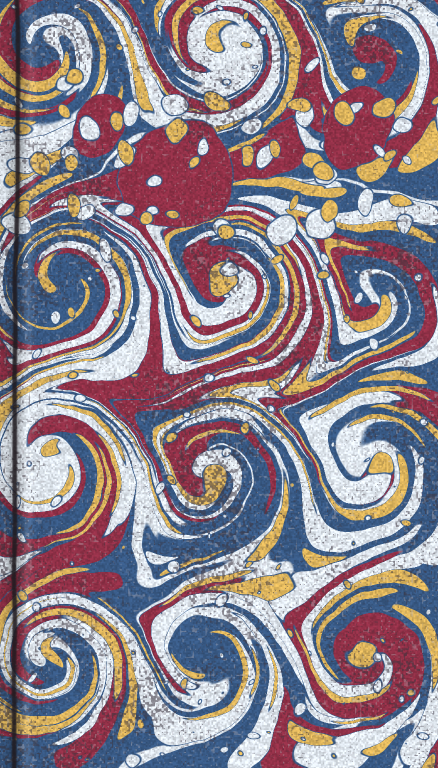
Write a WebGL 1 fragment shader that draws this pattern.

```glsl
precision highp float;
uniform vec2 u_resolution;

const vec3 BLUE = vec3(0.22, 0.35, 0.52);
const vec3 RED = vec3(0.57, 0.19, 0.28);
const vec3 WHITE = vec3(0.88, 0.91, 0.94);
const vec3 YELLOW = vec3(0.87, 0.71, 0.36);

vec2 hash2(vec2 p) {
  vec3 a = fract(p.xyx * vec3(0.1031, 0.1030, 0.0973));
  a += dot(a, a.yzx + 33.33);
  return fract((a.xx + a.yz) * a.zy);
}

float noise(vec2 p) {
  vec2 i = floor(p), f = fract(p);
  f = f * f * (3.0 - 2.0 * f);
  return mix(mix(hash2(i).x, hash2(i + vec2(1, 0)).x, f.x),
             mix(hash2(i + vec2(0, 1)).x, hash2(i + vec2(1, 1)).x, f.x), f.y);
}

float fbm(vec2 p) {
  return 0.55 * noise(p) + 0.3 * noise(p * 2.1 + 7.0) + 0.15 * noise(p * 4.3 + 19.0);
}

// Signed distance to scattered, randomly turned oval drops
float drops(vec2 p, float cell, float size, float seed) {
  vec2 g = p / cell + seed, id = floor(g);
  float d = 9.0;
  for (int j = -1; j <= 1; j++) {
    for (int i = -1; i <= 1; i++) {
      vec2 n = id + vec2(i, j);
      vec2 h = hash2(n + seed), k = hash2(n * 1.7 + seed + 41.0);
      vec2 v = g - n - 0.15 - 0.7 * h;
      float a = 6.283 * k.x;
      v = mat2(cos(a), -sin(a), sin(a), cos(a)) * v;
      v.y *= 1.0 + h.y;
      d = min(d, length(v) - size * (0.3 + 0.7 * k.y));
    }
  }
  return d * cell;
}

// Rows of counterclockwise curls, undone to find the unstirred position
vec2 unstir(vec2 p) {
  for (int k = 0; k < 12; k++) {
    float row = floor(float(k) / 3.0), column = float(k) - 3.0 * row;
    vec2 h = hash2(vec2(column, row) + 5.0);
    vec2 centre = vec2(0.115 + 0.37 * column, 0.27 + 0.41 * row + 0.15 * step(2.5, row));
    centre += 0.05 * (h - 0.5);
    vec2 v = p - centre;
    float a = (5.5 + 2.5 * h.x) * exp(-dot(v, v) / (0.015 + 0.006 * h.y));
    p = centre + mat2(cos(a), -sin(a), sin(a), cos(a)) * v;
  }
  return p;
}

// One ink with a thin rim of ground colour
vec3 lay(vec3 under, float d, vec3 ink) {
  under = mix(under, BLUE, 1.0 - smoothstep(0.002, 0.005, d));
  return mix(under, ink, 1.0 - smoothstep(-0.001, 0.001, d));
}

vec3 marble(vec2 p) {
  vec2 wobble = vec2(fbm(p * 11.0), fbm(p * 11.0 + 50.0)) - 0.5;
  vec2 q = unstir(p + 0.02 * wobble);
  q += 0.13 * (vec2(fbm(q * 5.0 + 3.0), fbm(q * 5.0 + 80.0)) - 0.5);

  // White veins, then the stirred inks
  float vein = abs(noise(q * 5.0 + 30.0) - 0.5) - 0.07 * noise(q * 8.0 + 9.0);
  vec3 col = mix(BLUE, WHITE, 1.0 - smoothstep(-0.004, 0.008, vein));
  col = lay(col, drops(q, 0.25, 0.64, 11.0), RED);
  col = lay(col, drops(q, 0.20, 0.53, 23.0), WHITE);
  col = lay(col, drops(q, 0.15, 0.37, 37.0), YELLOW);

  // Late drops left round, mostly in the calm band
  vec2 s = p + 0.035 * wobble;
  float calm = smoothstep(0.1, 0.28, abs(p.y - 1.38));
  col = lay(col, drops(s, 0.32, 0.46, 53.0) + 0.16 * calm, RED);
  col = lay(col, drops(s, 0.11, 0.36, 67.0) + 0.025 * calm, WHITE);
  return lay(col, drops(s, 0.12, 0.27, 71.0) + 0.02 * calm, YELLOW);
}

void main() {
  vec3 col = vec3(0.0);
  for (int k = 0; k < 4; k++) {
    float row = floor(float(k) / 2.0);
    vec2 offset = vec2(float(k) - 2.0 * row, row) * 0.5 - 0.25;
    col += 0.25 * marble((gl_FragCoord.xy + offset) / u_resolution.x);
  }
  vec2 p = gl_FragCoord.xy / u_resolution.x;

  // Paper grain, pale rubbing and dark soiling
  float grain = noise(p * 260.0), fleck = noise(p * 170.0 + 90.0);
  float wear = fbm(p * 6.0 + 14.0);
  col *= 0.86 + 0.28 * grain;
  col = mix(col, vec3(0.72, 0.70, 0.73), 0.4 * smoothstep(0.68, 0.95, fleck + 0.3 * (wear - 0.5)));
  float soil = smoothstep(0.62, 0.95, noise(p * 210.0 + 33.0) + 0.9 * (wear - 0.5));
  col = mix(col, vec3(0.24, 0.21, 0.25), 0.55 * soil);

  // Spine crease with its shaded flank and gloss
  float x = p.x - 0.031 - 0.005 * p.y - 0.006 * (noise(vec2(p.y * 9.0, 2.0)) - 0.5);
  col *= 1.0 - 0.35 * exp(-abs(x) / 0.018);
  col += 0.09 * exp(-pow((x - 0.03) / 0.012, 2.0));
  col = mix(col, vec3(0.13, 0.11, 0.13), 0.85 * (1.0 - smoothstep(0.002, 0.008, abs(x))));
  gl_FragColor = vec4(clamp(col, 0.0, 1.0), 1.0);
}
```
